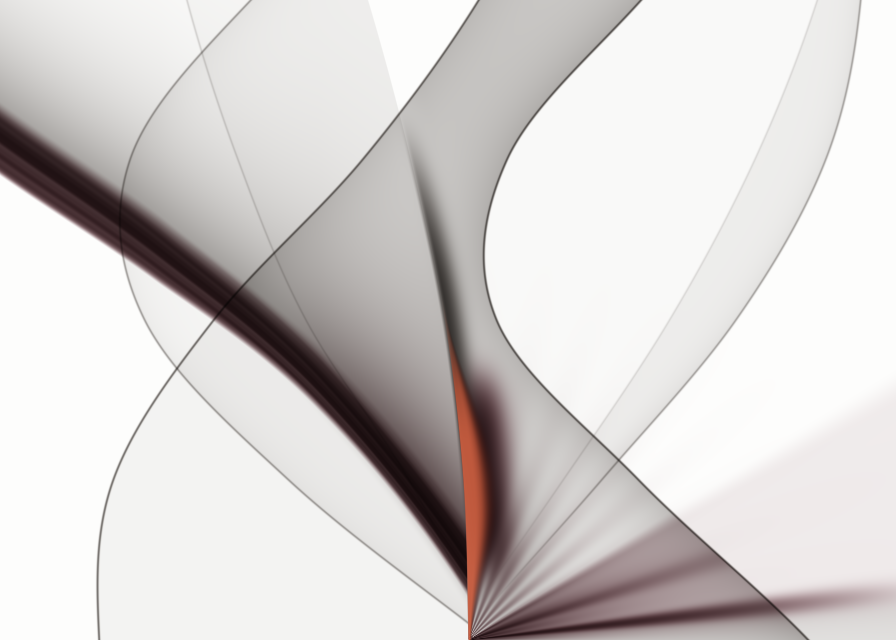
Give the GLSL for this background, as a Shadertoy shader.

```glsl
// Translucent smoke-like veils with thin dark rims, crossed by a plum beam,
// a glowing ember spine and a fan of rays. Edges are splines; each layer adds
// optical density, and light is attenuated exponentially through the sum.

#define PAPER vec3(0.992, 0.992, 0.988)
#define GREY_INK vec3(0.96, 1.00, 1.03)
#define PLUM_INK vec3(0.78, 1.07, 1.01)
#define EMBER vec3(0.80, 0.37, 0.25)
#define EMBER_DEEP vec3(0.30, 0.10, 0.07)
#define RIM_WIDTH 0.0017
#define BEAM_DENSITY 1.55
#define GLOW_REACH 0.10
#define FAN_ORIGIN vec2(0.732, 1.0)

// Smooth interpolation through knots spaced 0.25 apart, first one at -0.25.
float spline(float t, float k[7]) {
    float s = clamp(t * 4.0, 0.0, 3.999);
    int i = int(s);
    float f = t * 4.0 - float(i);
    float a = k[i], b = k[i + 1], c = k[i + 2], d = k[i + 3];
    return b + 0.5 * f * (c - a + f * (2.0*a - 5.0*b + 4.0*c - d + f * (3.0*(b - c) + d - a)));
}

// Approximate signed distance from a graph value = spline(t).
float side(float value, float t, float k[7]) {
    float slope = (spline(t + 0.004, k) - spline(t - 0.004, k)) / 0.008;
    return (value - spline(t, k)) / sqrt(1.0 + slope * slope);
}

float cover(float d) {
    float aa = 0.8 / iResolution.y;
    return smoothstep(-aa, aa, d);
}

float rim(float d) {
    float w = max(RIM_WIDTH, 0.7 / iResolution.y);
    return exp(-d * d / (w * w));
}

float bell(float x, float w) { return exp(-x * x / (w * w)); }

float hash(float n) { return fract(sin(n * 127.1) * 43758.5); }

float noise(float x) {
    float f = fract(x);
    return mix(hash(floor(x)), hash(floor(x) + 1.0), f * f * (3.0 - 2.0 * f));
}

void mainImage(out vec4 fragColor, in vec2 fragCoord) {
    // x runs right and y runs down, both in canvas heights.
    vec2 p = fragCoord / iResolution.y;
    p.y = 1.0 - p.y;

    // Distances to the veil edges, positive on their right.
    float ribL = side(p.x, p.y, float[7](.876, .748, .566, .334, .177, .155, .20));
    float ribR = side(p.x, p.y, float[7](1.241, 1.002, .792, .776, .998, 1.263, 1.478));
    float loopL = side(p.x, p.y, float[7](.675, .392, .203, .226, .451, .766, 1.095));
    float fold = side(p.x, p.y, float[7](.237, .292, .372, .478, .639, .766, .91));
    float lobe = side(p.x, p.y, float[7](1.341, 1.345, 1.290, 1.150, .940, .721, .529));
    float crease = side(p.x, p.y, float[7](1.341, 1.277, 1.179, 1.046, .880, .703, .511));
    float spine = side(p.x, p.y, float[7](.493, .575, .642, .695, .724, .732, .735));
    // Distance to the beam axis, positive below it.
    float beam = side(p.y, p.x, float[7](.036, .219, .398, .611, .931, 1.387, 1.8));

    float leftOfSpine = cover(-spine);
    float ribbon = cover(ribL) * cover(-ribR);
    float above = mix(1.0, smoothstep(0.02, -0.03, beam), leftOfSpine);

    // Veils: a thin film, denser toward each edge.
    float grey = ribbon * (0.04 + above * (0.07 + 0.10 * exp(-max(ribL, 0.0) / 0.05)
               + 0.17 * exp(min(ribR, 0.0) / 0.05)));
    grey += ribbon * above * 0.10 * smoothstep(-0.02, 0.05, spine) * smoothstep(0.9, 0.2, p.y);
    grey += leftOfSpine * cover(loopL) * (0.035 + 0.04 * exp(-max(loopL, 0.0) / 0.03));
    grey += leftOfSpine * cover(fold) * 0.02;
    grey += cover(ribR) * cover(-lobe) * (0.015 + 0.05 * cover(crease)
          + 0.05 * exp(min(lobe, 0.0) / 0.02));

    // Rims.
    float lower = smoothstep(1.0, 0.7, p.y);
    grey += 0.75 * rim(ribL) + 0.85 * rim(ribR);
    grey += leftOfSpine * (0.40 * rim(loopL) + 0.14 * rim(fold) * lower);
    grey += lower * (0.35 * rim(lobe) + 0.10 * rim(crease));

    // Beam: filaments in a tapering core, with a soft glow above.
    float taper = mix(0.040, 0.012, smoothstep(0.0, 0.68, p.x));
    float core = smoothstep(-0.050, -0.012, beam) * smoothstep(taper + 0.006, taper - 0.008, beam);
    float threads = 0.65 + 0.6 * noise(beam / (taper + 0.02) * 9.0 + 20.0);
    float plum = leftOfSpine * core * threads * BEAM_DENSITY;
    float glow = exp(min(beam + 0.02, 0.0) / GLOW_REACH) * smoothstep(0.03, -0.03, beam);
    grey += leftOfSpine * glow * 0.55;
    plum += leftOfSpine * 0.8 * glow * glow * smoothstep(0.4, 0.7, p.x);
    grey += leftOfSpine * 0.25 * smoothstep(taper + 0.025, taper, beam) * core;

    // Smoky streak on the right of the spine, swelling into a dark plume.
    float streak = smoothstep(-0.006, 0.006, spine) * bell(spine, 0.024);
    grey += 1.5 * streak * smoothstep(0.15, 0.48, p.y) * smoothstep(0.85, 0.6, p.y);
    vec2 plume = (p - vec2(0.758, 0.745)) / vec2(0.032, 0.14);
    plume.x -= 0.25 * plume.y;
    float right = cover(spine);
    plum += right * 1.9 * exp(-plume.x * plume.x - pow(abs(plume.y), 4.0));
    grey += right * 0.35 * bell(spine, 0.11) * bell(p.y - 0.85, 0.16);

    // Fan of rays opening to the right.
    vec2 q = vec2(p.x - FAN_ORIGIN.x, FAN_ORIGIN.y - p.y);
    float r = length(q), a = atan(q.y, max(q.x, 1e-4));
    float fan = smoothstep(0.57, 0.50, a) * right;
    float inside = cover(-ribR);
    plum += fan * mix(0.07, 0.14 + 0.9 * exp(-r / 0.2), inside) * smoothstep(-0.02, 0.13, a);
    plum += right * 1.1 * bell(a - 0.313, 0.045) * exp(-r / 0.28) * inside;
    plum += right * 1.4 * bell(a - 0.11, 0.03) * smoothstep(0.8, 0.15, r);
    grey += right * 0.12 * smoothstep(0.14, 0.05, a);
    plum += right * exp(-r / 0.10) * (0.5 + 0.4 * sin(a * 38.0));

    vec3 color = PAPER * exp(-grey * GREY_INK - plum * PLUM_INK);

    // Ember: a sharp left side that darkens toward the right.
    float width = 0.004 + 0.045 * smoothstep(0.48, 0.76, p.y) * smoothstep(1.02, 0.78, p.y);
    float across = spine / width;
    float ember = right * smoothstep(1.1, 0.5, across) * smoothstep(0.46, 0.62, p.y);
    vec3 heat = mix(EMBER, EMBER_DEEP, smoothstep(0.3, 1.0, across));
    heat *= 0.7 + 0.3 * smoothstep(0.52, 0.7, p.y);
    color = mix(color, heat, ember * 0.92);

    fragColor = vec4(color, 1.0);
}
```
